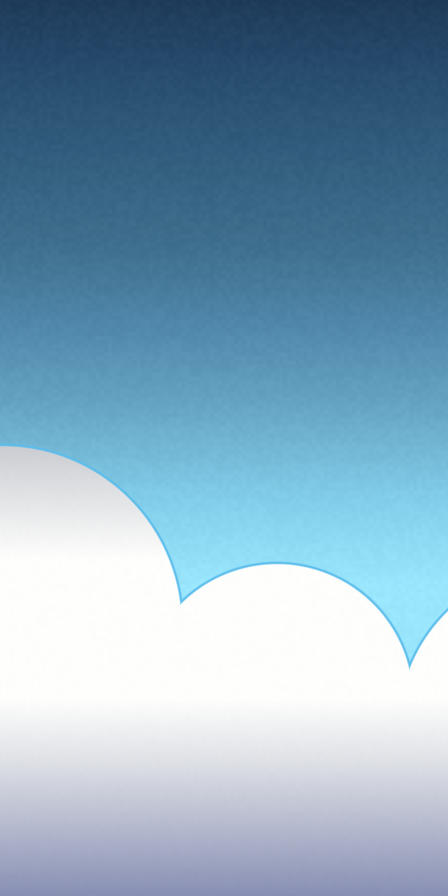
This background is drawn by a Shadertoy shader. Its source:

```glsl
const int SKY_STOPS = 7;
const int CLOUD_STOPS = 5;
const int PUFFS = 3;

// Gradient stops: colour in rgb, height in w (canvas height = 1)
const vec4 SKY[SKY_STOPS] = vec4[](
    vec4(0.60, 0.90, 0.99, 0.349),
    vec4(0.51, 0.81, 0.92, 0.440),
    vec4(0.39, 0.63, 0.75, 0.557),
    vec4(0.32, 0.54, 0.68, 0.629),
    vec4(0.25, 0.44, 0.56, 0.720),
    vec4(0.16, 0.31, 0.44, 0.905),
    vec4(0.12, 0.23, 0.35, 1.000));

const vec4 CLOUD[CLOUD_STOPS] = vec4[](
    vec4(0.53, 0.56, 0.70, 0.000),
    vec4(0.87, 0.88, 0.90, 0.150),
    vec4(0.995, 0.995, 0.99, 0.220),
    vec4(0.995, 0.995, 0.99, 0.376),
    vec4(0.79, 0.80, 0.82, 0.503));

// Cloud puffs: centre in xy, radius in z
const vec3 PUFF[PUFFS] = vec3[](
    vec3(0.0026, 0.302, 0.2008),
    vec3(0.3092, 0.2188, 0.1523),
    vec3(0.6263, 0.1875, 0.1823));

const float CLOUD_BASE = 0.235;
const vec3 RIM_COLOR = vec3(0.36, 0.74, 0.92);
const float RIM_WIDTH = 0.0014;
const float GRAIN_SCALE = 220.0;
const float GRAIN_SKY = 0.025;
const float GRAIN_CLOUD = 0.008;

float hash(vec2 p) {
    vec3 q = fract(vec3(p.xyx) * 0.1031);
    q += dot(q, q.yzx + 33.33);
    return fract((q.x + q.y) * q.z);
}

float valueNoise(vec2 p) {
    vec2 cell = floor(p);
    vec2 f = fract(p);
    f = f * f * (3.0 - 2.0 * f);
    float low = mix(hash(cell), hash(cell + vec2(1, 0)), f.x);
    float high = mix(hash(cell + vec2(0, 1)), hash(cell + vec2(1, 1)), f.x);
    return mix(low, high, f.y);
}

// Blend from one stop towards the next as height passes between them
vec3 blendStop(vec3 color, vec4 from, vec4 to, float height) {
    return mix(color, to.rgb, clamp((height - from.w) / (to.w - from.w), 0.0, 1.0));
}

vec3 skyColor(float height) {
    vec3 color = SKY[0].rgb;
    for (int i = 1; i < SKY_STOPS; i++)
        color = blendStop(color, SKY[i - 1], SKY[i], height);
    return color;
}

vec3 cloudColor(float height) {
    vec3 color = CLOUD[0].rgb;
    for (int i = 1; i < CLOUD_STOPS; i++)
        color = blendStop(color, CLOUD[i - 1], CLOUD[i], height);
    return color;
}

// Signed distance to the puffs joined with the solid base
float cloudDistance(vec2 p) {
    float d = p.y - CLOUD_BASE;
    for (int i = 0; i < PUFFS; i++)
        d = min(d, length(p - PUFF[i].xy) - PUFF[i].z);
    return d;
}

void mainImage(out vec4 fragColor, in vec2 fragCoord) {
    vec2 p = fragCoord / iResolution.y;
    float pixel = 1.0 / iResolution.y;
    float grain = valueNoise(p * GRAIN_SCALE) - 0.5;

    // Sky and cloud, each with a fine paper grain
    vec3 sky = skyColor(p.y) + grain * GRAIN_SKY;
    vec3 cloud = cloudColor(p.y) + grain * GRAIN_CLOUD;

    float d = cloudDistance(p);
    vec3 color = mix(cloud, sky, smoothstep(-pixel, pixel, d));

    // Bright rim along the cloud edge
    float rim = 1.0 - smoothstep(0.0, RIM_WIDTH + pixel, abs(d - 0.5 * RIM_WIDTH));
    color = mix(color, RIM_COLOR, rim);

    fragColor = vec4(clamp(color, 0.0, 1.0), 1.0);
}
```
